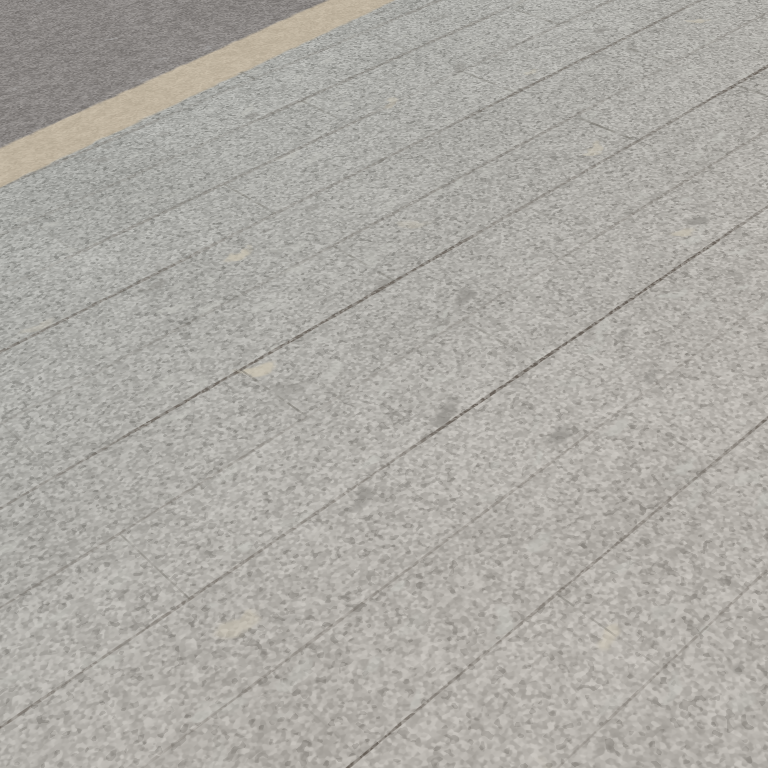
A Shadertoy shader for this texture:

```glsl
// Weathered grey stone paving in running bond, seen obliquely, with a pale kerb and asphalt in the far corner.

float hash(vec2 p) {
    vec3 q = fract(p.xyx * 0.1031);
    q += dot(q, q.yzx + 33.33);
    return fract((q.x + q.y) * q.z);
}

// Cellular grain: random tones blended around jittered cell points, about -0.5 to 0.5
float grain(vec2 p) {
    vec2 cell = floor(p);
    float tone = 0.0, total = 0.0;
    for (int j = -1; j <= 1; j++)
    for (int i = -1; i <= 1; i++) {
        vec2 id = cell + vec2(i, j);
        vec2 d = id + vec2(hash(id), hash(id + 57.3)) - p;
        float weight = exp(-5.0 * dot(d, d));
        tone += weight * (hash(id + 19.7) - 0.5);
        total += weight;
    }
    return tone / total;
}

// Broad soft mottling from layered sines
float clouds(vec2 p) {
    float sum = 0.0, amp = 0.5;
    for (int i = 0; i < 4; i++) {
        sum += amp * sin(p.x + 1.7 * sin(p.y)) * sin(p.y * 1.3 + 0.8 * sin(p.x));
        p = mat2(1.5, 1.1, -1.1, 1.5) * p + 2.3;
        amp *= 0.6;
    }
    return sum;
}

// Coverage of ragged elongated blotches, one candidate per cell
float blotches(vec2 p, float chance, float seed) {
    vec2 cell = floor(p);
    float cover = 0.0;
    float ragged = 0.9 * grain(p * 8.0 + seed);
    for (int j = -1; j <= 1; j++)
    for (int i = -1; i <= 1; i++) {
        vec2 id = cell + vec2(i, j), key = id + seed;
        vec2 d = p - id - vec2(hash(key), hash(key + 31.1));
        float turn = (hash(key + 7.7) - 0.5) * 1.4;
        d = mat2(cos(turn), sin(turn), -sin(turn), cos(turn)) * d;
        d.y += 0.8 * d.x * d.x;
        float size = 0.14 + 0.26 * hash(key + 3.9);
        float edge = length(d * vec2(1.0, 2.4)) / size + ragged;
        float strength = step(hash(key + 11.3), chance) * (0.3 + 0.7 * hash(key + 5.1));
        cover = max(cover, strength * (1.0 - smoothstep(0.4, 1.1, edge)));
    }
    return cover;
}

// Distance to the nearest whole number, in canvas units
float lineDistance(float coord, float slope) {
    return abs(coord - round(coord)) / max(slope * iResolution.y, 1e-5);
}

void mainImage(out vec4 fragColor, in vec2 fragCoord) {
    vec2 uv = fragCoord / iResolution.xy;
    float pixel = 1.0 / iResolution.y;

    // Perspective: row counts courses towards the viewer, along runs down a course
    float depth = 1.7526 - uv.y + 0.0666 * uv.x;
    float row = (1.0038 - (1.0 - uv.x / 2.777) / depth) / 0.05937;
    float along = (uv.x + 1.302) / depth;
    float stone = (along - 1.0) / 0.575;
    float rowSlope = length(vec2(dFdx(row), dFdy(row)));
    float stoneSlope = length(vec2(dFdx(stone), dFdy(stone)));
    vec2 ground = vec2(stone * 4.4, row);

    // Stone body
    float course = floor(row);
    float shifted = stone + 0.5 * mod(course, 2.0);
    vec2 block = vec2(floor(shifted), course);
    float fine = grain(ground * vec2(32.0, 36.0));
    float coarse = grain(ground * vec2(7.0, 11.0) + 40.0);
    vec3 color = mix(vec3(0.665, 0.67, 0.655), vec3(0.71, 0.694, 0.67),
                     smoothstep(-0.35, 0.7, uv.x * 0.6 - uv.y * 0.8 + 0.4));
    color += 0.02 * (hash(block) - 0.5) + 0.016 * clouds(ground * 1.1);
    color += 0.15 * fine + 0.035 * coarse;
    color -= 0.08 * smoothstep(0.2, 0.38, grain(ground * vec2(23.0, 27.0) + 90.0));

    // Pale scuffs, cream marks and dark stains
    color = mix(color, vec3(0.765, 0.765, 0.74), 0.6 * blotches(ground * vec2(1.7, 2.2), 0.5, 13.0));
    color = mix(color, vec3(0.80, 0.77, 0.70), 0.8 * blotches(ground * 1.5, 0.06, 71.0));
    color = mix(color, vec3(0.51, 0.50, 0.48), 0.5 * blotches(ground * 1.6, 0.12, 37.0));

    // Broken dark seams between courses, alternate ones stronger towards the viewer
    float seam = round(row);
    float seamLine = lineDistance(row, rowSlope);
    float dash = 0.7 + 0.3 * sin(along * 390.0 + 5.0 * fine);
    float wear = smoothstep(-0.9, 0.6, sin(stone * 3.1 + seam * 2.4) + 0.5 * sin(stone * 8.3 + seam));
    float strength = 0.3 + 0.5 * mod(seam, 2.0) * smoothstep(0.0, 7.0, row);
    strength *= mix(0.55, 1.1, wear);
    float width = 0.0014 + 0.0012 * coarse;
    float ink = 1.0 - smoothstep(width - 0.5 * pixel, width + pixel, seamLine);
    color = mix(color, vec3(0.36, 0.33, 0.30), ink * strength * dash);

    // Faint cross joints at the stone ends
    float joint = 1.0 - smoothstep(0.0005, 0.0005 + 1.2 * pixel, lineDistance(shifted, stoneSlope));
    float jointTone = 0.08 + 0.4 * pow(hash(vec2(round(shifted), course) + 4.4), 2.0);
    color = mix(color, vec3(0.43, 0.42, 0.39), joint * jointTone * (0.8 + 2.0 * coarse));

    // Kerb strip, then asphalt beyond it
    float border = row + 0.53 * (along - 1.307) + 0.04 * coarse;
    float soft = 1.5 * pixel * rowSlope * iResolution.y;
    vec3 kerb = vec3(0.745, 0.70, 0.625) + 0.06 * fine + 0.04 * coarse;
    vec3 asphalt = vec3(0.54, 0.525, 0.515) + 0.13 * fine + 0.06 * coarse + 0.015 * clouds(ground);
    asphalt = mix(asphalt, vec3(0.72), 0.5 * blotches(ground * 2.3, 0.12, 23.0));
    color = mix(kerb, color, smoothstep(-soft, soft, border));
    color = mix(asphalt, color, smoothstep(-soft, soft, border + 0.87));

    fragColor = vec4(clamp(color, 0.0, 1.0), 1.0);
}
```
